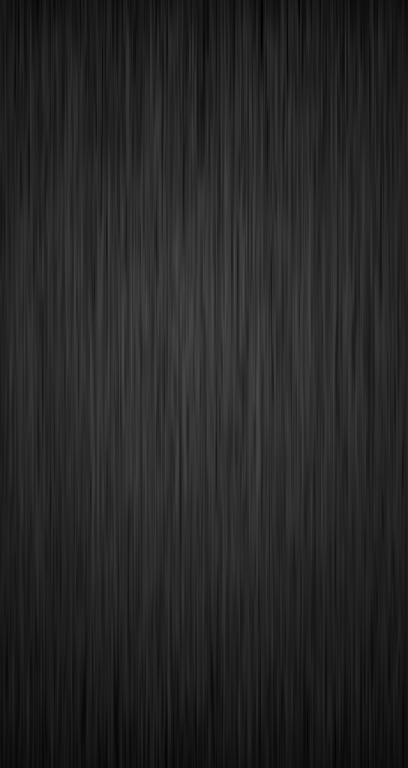
Write a WebGL 1 fragment shader that draws this texture.

```glsl
precision highp float;

uniform vec2 u_resolution;

float hash(vec2 cell) {
    vec3 p = fract(vec3(cell.xyx) * 0.1031);
    p += dot(p, p.yzx + 33.33);
    return fract((p.x + p.y) * p.z);
}

// One strand: a value that drifts slowly along its length.
float strandValue(float column, float along, float seed) {
    float y = along + 5.0 * hash(vec2(column, seed));
    float cell = floor(y);
    float blend = smoothstep(0.0, 1.0, y - cell);
    vec2 key = vec2(column + seed, cell + seed);
    return mix(hash(key), hash(key + vec2(0.0, 1.0)), blend) - 0.5;
}

// Neighbouring strands meet along a narrow smooth edge.
float strandLayer(vec2 uv, vec2 frequency, float seed) {
    vec2 p = uv * frequency + vec2(0.5, 0.0);
    float column = floor(p.x);
    float side = smoothstep(0.25, 0.75, p.x - column);
    float left = strandValue(column, p.y, seed);
    float right = strandValue(column + 1.0, p.y, seed);
    return mix(left, right, side);
}

// Long continuous lines, shorter scratches and sparse dark grooves.
float brushedGrain(vec2 uv) {
    float lines = strandLayer(uv, vec2(272.0, 6.0), 13.0);
    float scratches = strandLayer(uv, vec2(231.0, 17.0), 57.0);
    float strands = strandLayer(uv, vec2(137.0, 5.0), 91.0);
    float grooves = smoothstep(0.22, 0.5, strandLayer(uv, vec2(205.0, 8.0), 139.0));
    return 0.48 * lines + 0.42 * scratches + 0.26 * strands - 0.32 * grooves + 0.03;
}

// Broad oval light around the given center.
float ovalGlow(vec2 uv, vec2 center, vec2 radius) {
    vec2 d = (uv - center) / radius;
    return exp(-dot(d, d));
}

float edgeShade(vec2 uv) {
    float vertical = smoothstep(-0.05, 0.10, uv.y) * smoothstep(-0.04, 0.07, 1.0 - uv.y);
    float sides = smoothstep(-0.08, 0.08, min(uv.x, 1.0 - uv.x));
    return mix(0.72, 1.0, vertical) * mix(0.82, 1.0, sides);
}

void main() {
    vec2 uv = gl_FragCoord.xy / u_resolution;

    // Base lighting
    float glow = ovalGlow(uv, vec2(0.5, 0.56), vec2(0.68, 0.43));
    float light = mix(0.056, 0.218, glow) * edgeShade(uv);

    // Scratches gain contrast near the top and bottom
    float rim = smoothstep(0.22, 0.5, abs(uv.y - 0.5));
    float contrast = mix(0.82, 1.5, rim);
    float shade = light * (1.0 + contrast * brushedGrain(uv));

    gl_FragColor = vec4(vec3(clamp(shade, 0.0, 1.0)), 1.0);
}
```
